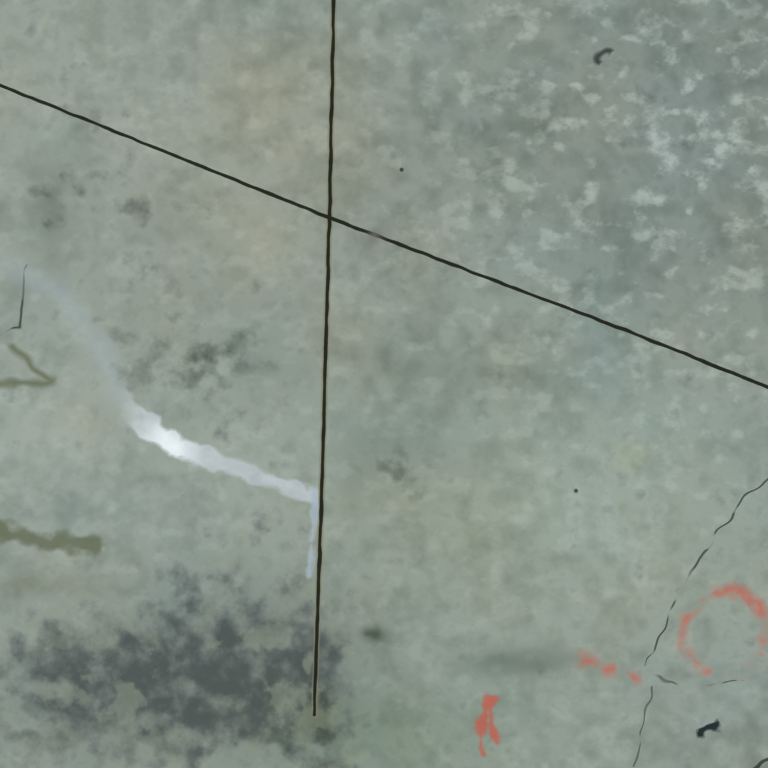
This texture is drawn by a Shadertoy shader. Its source:

```glsl
float hash(vec2 p) {
    vec3 q = fract(vec3(p.xyx) * 0.1031);
    q += dot(q, q.yzx + 33.33);
    return fract((q.x + q.y) * q.z);
}

float noise(vec2 p) {
    vec2 i = floor(p), f = fract(p);
    f = f * f * (3.0 - 2.0 * f);
    return mix(mix(hash(i), hash(i + vec2(1, 0)), f.x),
               mix(hash(i + vec2(0, 1)), hash(i + vec2(1, 1)), f.x), f.y);
}

float fbm(vec2 p) {
    float sum = 0.0, amp = 0.52;
    for (int i = 0; i < 5; i++) {
        sum += amp * noise(p);
        p = mat2(1.6, 1.2, -1.2, 1.6) * p + 17.3;
        amp *= 0.5;
    }
    return sum;
}

float segment(vec2 p, vec2 a, vec2 b) {
    vec2 ab = b - a;
    return length(p - a - ab * clamp(dot(p - a, ab) / dot(ab, ab), 0.0, 1.0));
}

float path(vec2 p, vec2 a, vec2 b, vec2 c, vec2 d) {
    return min(segment(p, a, b), min(segment(p, b, c), segment(p, c, d)));
}

float stroke(float d, float halfWidth, float blur) {
    return 1.0 - smoothstep(halfWidth - blur, halfWidth + blur, d);
}

float blob(vec2 p, float x, float y, float rx, float ry) {
    vec2 q = (p - vec2(x, y)) / vec2(rx, ry);
    return exp(-dot(q, q));
}

vec3 concrete(vec2 p, float coarse, float grain) {
    vec3 col = vec3(0.548, 0.592, 0.555);
    float mottled = blob(p, 0.92, 0.82, 0.33, 0.3);
    col += vec3(0.035, 0.015, 0) * blob(p, 0.3, 0.8, 0.22, 0.2);
    col += vec3(0.025, 0.03, 0.015) * blob(p, 0.7, 0.35, 0.28, 0.2);
    col += 0.05 * blob(p, 0.13, 0.4, 0.2, 0.16);
    col -= vec3(0.065, 0.06, 0.045) * mottled;
    col += 0.13 * (coarse - 0.5) + 0.15 * (grain - 0.5);
    col += vec3(0.035, 0.005, -0.03) * (fbm(p * 9.0 + 60.0) - 0.5);
    float flecks = smoothstep(0.5, 0.8, fbm(p * vec2(48, 62) + 9.0));
    return col + flecks * (0.03 + 0.11 * mottled);
}

vec3 stains(vec3 col, vec2 p, float coarse, float grain) {
    // Broad dirt with worn flakes
    float dirt = blob(p, 0.3, 0.13, 0.16, 0.13) + 0.7 * blob(p, 0.09, 0.1, 0.12, 0.09)
        + 0.6 * blob(p, 0.42, 0.1, 0.04, 0.09);
    float mask = smoothstep(0.15, 1.35, dirt + 0.7 * coarse + 1.5 * grain - 1.1);
    col = mix(col, vec3(0.27, 0.3, 0.3), mask * 0.85);
    float flakes = smoothstep(0.52, 0.68, fbm(p * 30.0 + 31.0));
    col = mix(col, vec3(0.54, 0.58, 0.51), flakes * min(dirt, 1.0) * 0.6);
    // Small mottled patches
    float patches = blob(p, 0.25, 0.54, 0.11, 0.09) + blob(p, 0.51, 0.39, 0.06, 0.05)
        + 0.7 * blob(p, 0.2, 0.73, 0.08, 0.03) + 0.7 * blob(p, 0.66, 0.51, 0.09, 0.02);
    col -= 0.16 * patches * smoothstep(0.35, 0.75, grain);
    col -= 0.22 * grain * blob(p, 0.675, 0.137, 0.07, 0.018);
    col -= 0.22 * grain * blob(p, 0.067, 0.735, 0.022, 0.05);
    col -= 0.05 * blob(p, 0.11, 0.82, 0.025, 0.07);
    col -= vec3(0.05, 0.04, 0.07) * blob(p, 0.5, 0.04, 0.15, 0.06);
    return col + vec3(0.07, 0.05, -0.02) * grain * blob(p, 0.825, 0.405, 0.025, 0.02);
}

void mainImage(out vec4 fragColor, in vec2 fragCoord) {
    vec2 p = fragCoord / iResolution.xy;
    float aa = max(0.8 / iResolution.y, 0.0012);
    float coarse = fbm(p * 6.0 + 3.0), grain = fbm(p * 48.0);
    vec2 wobble = vec2(noise(p * 65.0), noise(p * 65.0 + 40.0)) - 0.5;
    vec2 r = p + wobble * 0.009;
    float fray = 0.018 * (grain - 0.5);
    vec3 col = stains(concrete(p, coarse, grain), p, coarse, grain);

    // Olive smears
    vec3 olive = vec3(0.38, 0.41, 0.32);
    float smear = path(r, vec2(-0.02, 0.315), vec2(0.03, 0.302), vec2(0.07, 0.292), vec2(0.119, 0.291));
    float drips = path(r, vec2(0.015, 0.55), vec2(0.065, 0.505), vec2(0.05, 0.5), vec2(0, 0.501));
    col = mix(col, olive, 0.75 * max(stroke(smear + fray, 0.012, 0.006), stroke(drips, 0.004, 0.005)));
    col = mix(col, olive, 0.3 * blob(p, 0.04, 0.24, 0.07, 0.016));

    // Pale paint: faded arc, bright run and bluish drip
    float faded = path(r, vec2(-0.02, 0.67), vec2(0.078, 0.62), vec2(0.13, 0.55), vec2(0.158, 0.48));
    col = mix(col, vec3(0.65, 0.71, 0.73), 0.45 * stroke(faded + fray, 0.012, 0.018));
    float paint = path(r, vec2(0.16, 0.483), vec2(0.178, 0.45), vec2(0.228, 0.418), vec2(0.411, 0.354));
    float paintWidth = mix(0.014, 0.008, smoothstep(0.2, 0.38, p.x));
    vec3 white = vec3(0.72, 0.76, 0.77) + 0.18 * blob(p, 0.22, 0.423, 0.04, 0.04) + 0.15 * (grain - 0.5);
    col = mix(col, white, 0.95 * stroke(paint + fray, paintWidth, 0.004) * smoothstep(0.145, 0.19, p.x));
    float drip = segment(p, vec2(0.412, 0.36), vec2(0.402, 0.25));
    col = mix(col, vec3(0.65, 0.71, 0.77), 0.75 * stroke(drip + fray, 0.004, 0.003));

    // Fine cracks
    float crack = path(r, vec2(1.01, 0.39), vec2(0.955, 0.333), vec2(0.892, 0.245), vec2(0.842, 0.132));
    crack = min(crack, path(r, vec2(0.033, 0.655), vec2(0.028, 0.605), vec2(0.023, 0.573), vec2(-0.01, 0.555)));
    float hair = path(r, vec2(0.823, 0), vec2(0.852, 0.12), vec2(0.895, 0.1), vec2(0.97, 0.115));
    float broken = smoothstep(0.15, 0.6, noise(p * 80.0));
    col = mix(col, vec3(0.25, 0.28, 0.25), broken * max(0.85 * stroke(crack, 0.0013, aa), 0.6 * stroke(hair, 0.0013, aa)));

    // Red chalk
    float ring = abs(length(r - vec2(0.945, 0.175)) - 0.055);
    float dash = segment(r, vec2(0.755, 0.142), vec2(0.825, 0.117));
    float worn = smoothstep(0.35, 0.7, grain);
    float loop = path(r, vec2(0.626, 0.015), vec2(0.625, 0.05), vec2(0.638, 0.095), vec2(0.643, 0.035));
    float chalk = max(0.7 * worn * stroke(min(ring, dash), 0.006, 0.009), 0.75 * stroke(loop + fray, 0.003, 0.004));
    col = mix(col, vec3(0.77, 0.36, 0.3), chalk);

    // Chips and specks
    float hook = max(abs(length(r - vec2(0.788, 0.926)) - 0.009), 0.8 * (p.x - p.y + 0.14));
    float chip = segment(r, vec2(0.912, 0.048), vec2(0.937, 0.06));
    float speck = min(length(p - vec2(0.523, 0.779)), length(p - vec2(0.75, 0.361)));
    speck = min(speck, segment(r, vec2(0.98, 0), vec2(1, 0.012)));
    float dark = max(stroke(chip + fray, 0.007, 0.003), 0.75 * max(stroke(hook, 0.003, 0.003), stroke(speck, 0.0025, aa)));
    col = mix(col, vec3(0.16, 0.19, 0.19), dark);
    col -= 0.2 * blob(r, 0.484, 0.173, 0.012, 0.01);

    // Sawn joints with pale lips
    vec2 e = p + wobble * 0.0012;
    float upright = path(e, vec2(0.435, 1.02), vec2(0.429, 0.716), vec2(0.419, 0.36), vec2(0.409, 0.069));
    float slanted = path(e, vec2(-0.02, 0.897), vec2(0.43, 0.716), vec2(0.807, 0.573), vec2(1.02, 0.488));
    col = mix(col, vec3(0.5, 0.5, 0.4), 0.6 * stroke(upright, 0.0042, 0.0015));
    float joint = min(upright, slanted) + 0.1 * fray;
    col = mix(col, vec3(0.13, 0.14, 0.11), 0.95 * stroke(joint, 0.0021, aa));
    col = mix(col, vec3(0.45, 0.47, 0.43), 0.7 * blob(r, 0.488, 0.692, 0.009, 0.009));
    fragColor = vec4(clamp(col, 0.0, 1.0), 1);
}
```
